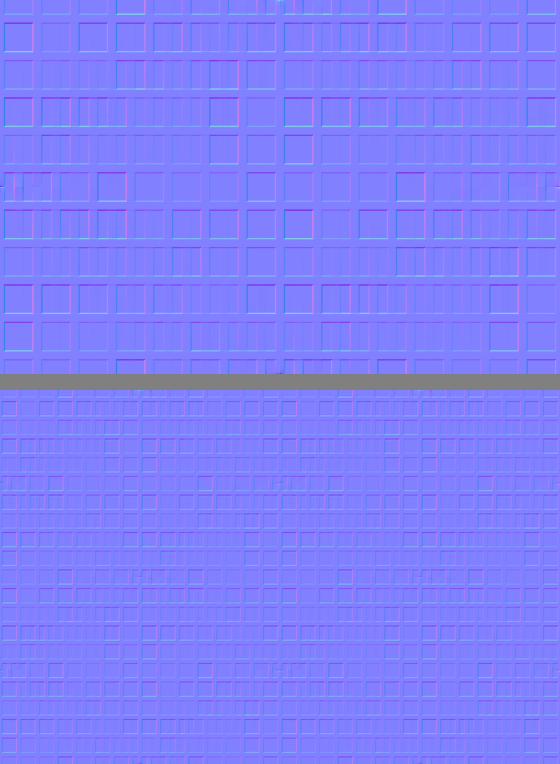
Top: one tile. Bottom: repeated 2 by 2.
Reproduce this texture map procedurally as a WebGL 1 fragment shader.

```glsl
precision highp float;

uniform vec2 u_resolution;

const vec2 TILE_COUNT = vec2(15.0, 10.0);
const float TILE_HALF = 0.38;     // half width of a tile, in cells
const float BEVEL = 0.036;        // width of the sloping rim, in cells
const float SAMPLE_STEP = 0.012;  // half the slope sampling distance, in cells
const vec2 SLOPE_RANGE = vec2(0.2, 0.74);

float hash(vec2 p) {
    vec3 q = fract(p.xyx * vec3(0.1031, 0.1030, 0.0973));
    q += dot(q, q.yzx + 33.33);
    return fract((q.x + q.y) * q.z);
}

// Raised square tiles, each with its own height
float tileHeight(vec2 uv, vec2 count) {
    vec2 grid = uv * count;
    vec2 cell = floor(grid + 0.5);
    vec2 offset = abs(grid - cell);
    float edge = max(offset.x, offset.y) - TILE_HALF;
    float rise = clamp(0.5 - edge / BEVEL, 0.0, 1.0);
    float strength = hash(mod(cell, count) + 3.0);
    return rise * mix(SLOPE_RANGE.x, SLOPE_RANGE.y, strength);
}

// Zero along the central axes, one along the outer borders
float borderWeight(vec2 uv) {
    vec2 d = abs(2.0 * fract(uv) - 1.0);
    float outer = d.x * d.y;
    float inner = (1.0 - d.x) * (1.0 - d.y);
    return outer / max(outer + inner, 0.0001);
}

// Cross-fade between the tiles and a copy moved by half the canvas
float surfaceHeight(vec2 uv) {
    float centred = tileHeight(uv, TILE_COUNT);
    float shifted = tileHeight(uv + 0.5, TILE_COUNT);
    return mix(centred, shifted, borderWeight(uv));
}

vec2 surfaceSlope(vec2 uv, float stepSize) {
    vec2 dx = vec2(stepSize / TILE_COUNT.x, 0.0);
    vec2 dy = vec2(0.0, stepSize / TILE_COUNT.y);
    vec2 change = vec2(
        surfaceHeight(uv + dx) - surfaceHeight(uv - dx),
        surfaceHeight(uv + dy) - surfaceHeight(uv - dy));
    return change * BEVEL / (2.0 * stepSize);
}

// Normal colour with the green axis pointing down
vec3 normalColour(vec2 slope) {
    vec3 normal = normalize(vec3(-slope.x, slope.y, 1.0));
    return normal * 0.5 + vec3(0.505, 0.502, 0.5);
}

void main() {
    vec2 uv = gl_FragCoord.xy / u_resolution;
    vec2 slope = surfaceSlope(uv, SAMPLE_STEP);
    gl_FragColor = vec4(normalColour(slope), 1.0);
}
```
